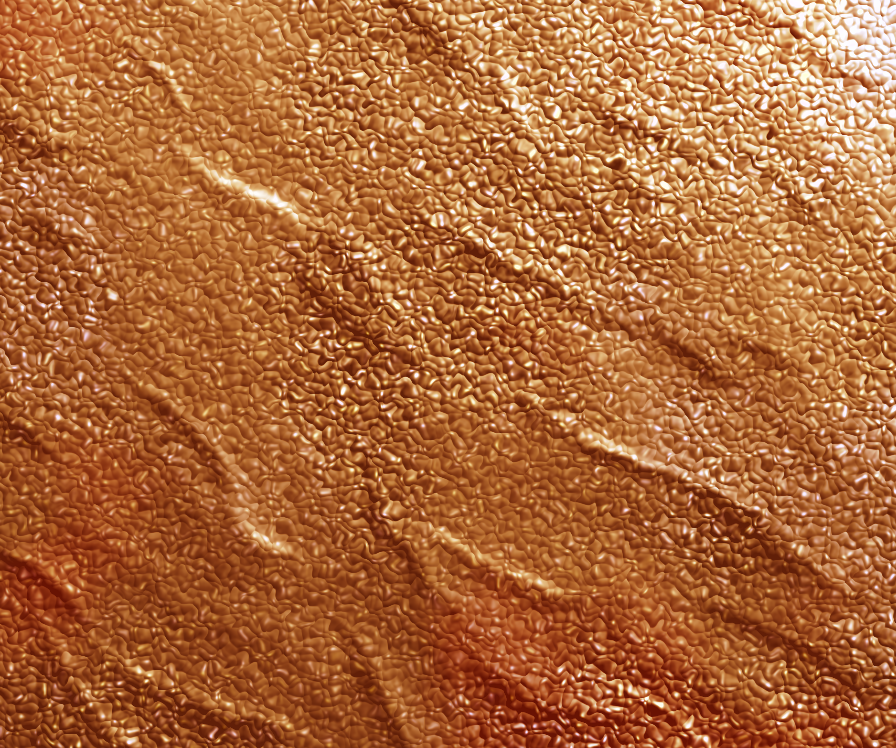
Reproduce this texture procedurally as a Shadertoy shader.

```glsl
#define GRAINS 92.0        // grains per canvas height
#define GRAIN_RELIEF 2.3   // shading across each grain
#define GLINT 3.2          // strength of the sparkling grains
#define FOLDS 30           // number of paint ridges
#define FOLD_ANGLE -0.76   // main direction of the ridges
#define FOLD_WIDTH 0.0065  // thickness of a ridge crest
#define CREST 2.1          // brightness of the crests
#define SHADOW 1.25        // darkness beside the crests
#define GLARE 1.5          // glare in the upper right corner

float hash(vec2 p) {
    return fract(sin(dot(p, vec2(127.1, 311.7))) * 43758.5453);
}

vec2 hash2(vec2 p) {
    return vec2(hash(p), hash(p + 37.3));
}

float noise(vec2 p) {
    vec2 i = floor(p), f = fract(p);
    f = f * f * (3.0 - 2.0 * f);
    return mix(mix(hash(i), hash(i + vec2(1, 0)), f.x),
               mix(hash(i + vec2(0, 1)), hash(i + vec2(1, 1)), f.x), f.y);
}

float fbm(vec2 p) {
    float sum = 0.0, amp = 0.5;
    for (int i = 0; i < 4; i++) {
        sum += amp * noise(p);
        p = mat2(1.6, 1.2, -1.2, 1.6) * p + 7.1;
        amp *= 0.5;
    }
    return sum / 0.9375;
}

// Rounded pebbles: x = facet shading, y = glint, z = glint tint
vec3 grain(vec2 p) {
    vec2 cell = floor(p), toLight = vec2(0.5, 0.86);
    float facet = 0.0, total = 0.0, glint = 0.0, tint = 0.0;
    for (int y = -1; y <= 1; y++)
    for (int x = -1; x <= 1; x++) {
        vec2 id = cell + vec2(x, y);
        vec2 v = p - id - 0.1 - 0.8 * hash2(id);
        float weight = exp(-11.0 * dot(v, v));
        facet += weight * dot(v, toLight);
        total += weight;
        float h = hash(id + 91.7);
        vec2 g = v - 0.16 * toLight;
        float spark = h * h * exp(-13.0 * dot(g, g));
        glint += spark;
        tint += spark * (hash(id + 53.9) - 0.35);
    }
    return vec3(facet / total, glint, tint);
}

// Curved paint ridges: lit crest, shadow below, soft lit slope above
float folds(vec2 p) {
    float tone = 0.0;
    float breakup = 0.45 + 1.1 * noise(p * 38.0);
    for (int i = 0; i < FOLDS; i++) {
        vec2 slot = vec2(i % 6, i / 6);
        vec2 center = (slot + 0.5 + 0.9 * (hash2(slot + 4.7) - 0.5)) * vec2(0.2, 0.2);
        vec2 shape = hash2(slot + 17.2), look = hash2(slot + 71.4);
        float angle = FOLD_ANGLE + 0.65 * (shape.x - 0.5);
        vec2 along = vec2(cos(angle), sin(angle));
        vec2 rel = p - center;
        float t = dot(rel, along) / mix(0.08, 0.23, shape.y);
        float bend = (look.x - 0.5) * 0.07;
        float d = dot(rel, vec2(-along.y, along.x)) - bend * t * t - 0.012 * t * t * t;
        float taper = 1.0 - smoothstep(0.25, 1.0, abs(t));
        float w = FOLD_WIDTH * (0.4 + 0.9 * taper * (0.5 + look.x));
        float crest = exp(-d * d / (w * w));
        float s = (d + 2.1 * w) / (1.8 * w);
        float slope = smoothstep(-w, w, d) * exp(-max(d, 0.0) / 0.035);
        tone += taper * (CREST * look.y * crest * breakup
                         - SHADOW * (1.15 - look.y) * exp(-s * s)
                         + 0.28 * slope);
    }
    return tone;
}

// Copper ramp from deep shadow to white highlight
vec3 copper(float z) {
    vec3 c = mix(vec3(0.38, 0.12, 0.03), vec3(0.55, 0.25, 0.09), clamp((z + 2.2) / 1.15, 0.0, 1.0));
    c = mix(c, vec3(0.71, 0.42, 0.18), clamp((z + 1.05) / 0.9, 0.0, 1.0));
    c = mix(c, vec3(0.82, 0.58, 0.33), clamp((z + 0.15) / 0.75, 0.0, 1.0));
    c = mix(c, vec3(0.91, 0.77, 0.53), clamp((z - 0.6) / 0.75, 0.0, 1.0));
    c = mix(c, vec3(0.95, 0.89, 0.81), clamp((z - 1.35) / 0.65, 0.0, 1.0));
    return mix(c, vec3(1.0, 0.99, 0.96), clamp((z - 2.0) / 0.8, 0.0, 1.0));
}

void mainImage(out vec4 fragColor, in vec2 fragCoord) {
    vec2 p = fragCoord / iResolution.y;
    float aspect = iResolution.x / iResolution.y;

    // Wavering flow of the paint
    vec2 warp = vec2(fbm(p * 6.0), fbm(p * 6.0 + 19.0)) - 0.5;
    vec2 q = p + 0.075 * warp;

    // Broad light, falling from the upper right
    vec2 corner = p - vec2(aspect, 1.02);
    float glare = exp(-dot(corner, corner) / 0.075);
    float light = 1.25 * (p.y - 0.52) + 0.4 * (p.x - 0.5 * aspect) + GLARE * glare;

    // Long brushed swells and the ridges
    float ca = cos(FOLD_ANGLE), sa = sin(FOLD_ANGLE);
    vec2 brushed = vec2(dot(q, vec2(ca, sa)) * 3.5, dot(q, vec2(-sa, ca)) * 11.0);
    float swell = fbm(brushed) - fbm(brushed + vec2(0.0, 0.4));
    float ridges = folds(q);

    // Grain, calmer in some patches
    float rough = mix(0.6, 1.25, smoothstep(0.3, 0.65, fbm(p * 4.0 + 3.0)));
    vec3 g = grain(p * GRAINS + 1.2 * vec2(noise(p * 70.0), noise(p * 70.0 + 31.0)));
    float grit = GRAIN_RELIEF * g.x + GLINT * (g.y - 0.08) * (1.0 + 0.5 * glare)
               + 0.9 * (noise(p * 190.0) - 0.5);

    float tone = light + 1.5 * swell + ridges + rough * grit - 0.3;
    vec3 col = copper(tone);

    // Rosy patches, red depths, yellow and lilac sparks
    float rosy = smoothstep(0.45, 0.7, fbm(p * 3.2 + 11.0)) * smoothstep(-0.6, 0.8, tone);
    float red = smoothstep(0.45, 0.75, fbm(p * 3.0 + 41.0)) * (1.0 - smoothstep(-0.5, 1.2, tone));
    col += rosy * vec3(-0.01, 0.0, 0.1) + red * vec3(0.03, -0.05, -0.02);
    col += g.z * vec3(0.0, -0.06, 0.4) * rough;

    fragColor = vec4(clamp(col, 0.0, 1.0), 1.0);
}
```
